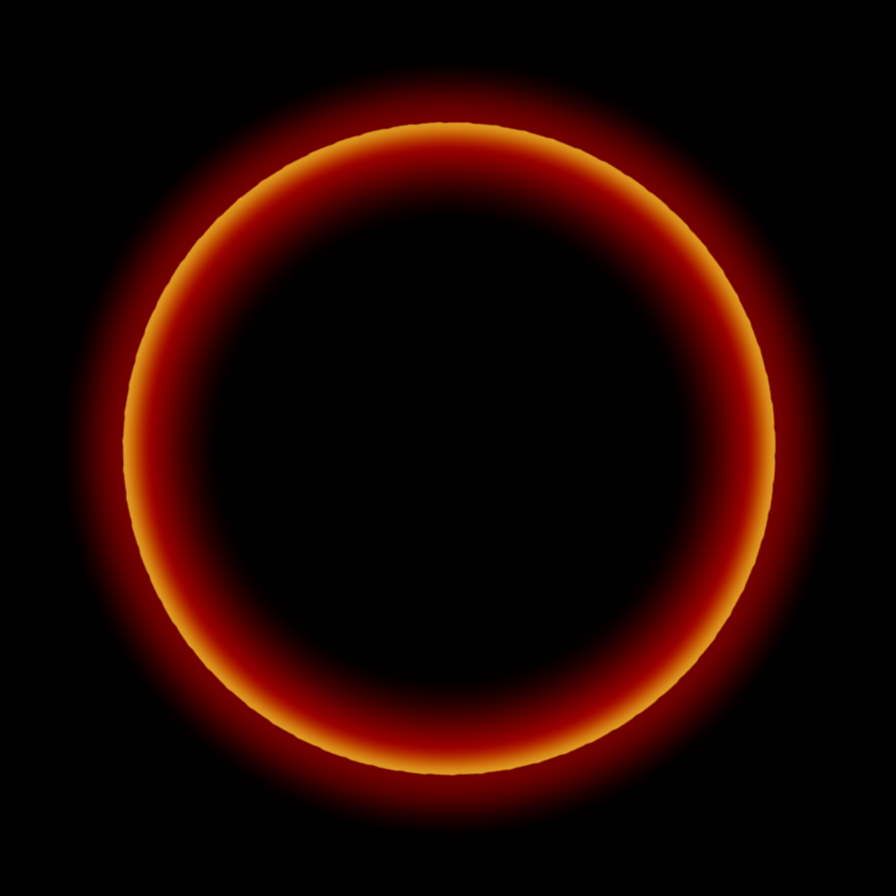
Write a three.js fragment shader that draws this background.

```glsl
// A thin amber ring on black, with a deep red glow on both sides.
// The radius drives smooth falloffs for each glow and for the hot rim;
// layered sines around the circle slightly roughen the outer edge.

varying vec2 vUv;

const vec2 CENTER = vec2(0.5013, 0.4993);
const float RIM_RADIUS = 0.364;
const float EDGE_SOFTNESS = 0.0016;

const vec3 OUTER_RED = vec3(0.45, 0.0, 0.0);
const vec3 INNER_RED = vec3(0.80, 0.0, 0.0);
const vec3 RIM_AMBER = vec3(0.10, 0.64, 0.0);
const vec3 RIM_BLUE = vec3(0.0, 0.0, 0.14);

// Fine ripple along the circle; whole frequencies keep it seamless.
float edgeRipple(float angle, float amplitude) {
  float waves = 0.0;
  float frequency = 67.0;
  float weight = 0.5;
  for (int i = 0; i < 3; i++) {
    waves += weight * sin(frequency * angle + float(i) * 1.7);
    frequency += 74.0;
    weight *= 0.6;
  }
  return amplitude * waves;
}

// Glow that fades outward from the rim.
vec3 outerGlow(float radius, float start, float end, vec3 color) {
  return color * (1.0 - smoothstep(start, end, radius));
}

// Glow that rises from the dark center toward the rim.
vec3 innerGlow(float radius, float start, float end, vec3 color) {
  return color * smoothstep(start, end, radius);
}

void main() {
  vec2 offset = vUv - CENTER;
  float radius = length(offset);
  float angle = atan(offset.y, offset.x);

  // Disc side: red falloff, then amber heat close to the rim
  vec3 inside = innerGlow(radius, 0.250, 0.375, INNER_RED);
  inside += innerGlow(radius, 0.331, 0.368, RIM_AMBER);
  inside += innerGlow(radius, 0.345, 0.366, RIM_BLUE);

  // Space side: dim red halo
  vec3 outside = outerGlow(radius, RIM_RADIUS, 0.438, OUTER_RED);

  // Soft boundary between the two sides
  float edge = RIM_RADIUS + edgeRipple(angle, 0.0006);
  float beyondRim = smoothstep(edge - EDGE_SOFTNESS, edge + EDGE_SOFTNESS, radius);

  gl_FragColor = vec4(mix(inside, outside, beyondRim), 1.0);
}
```
